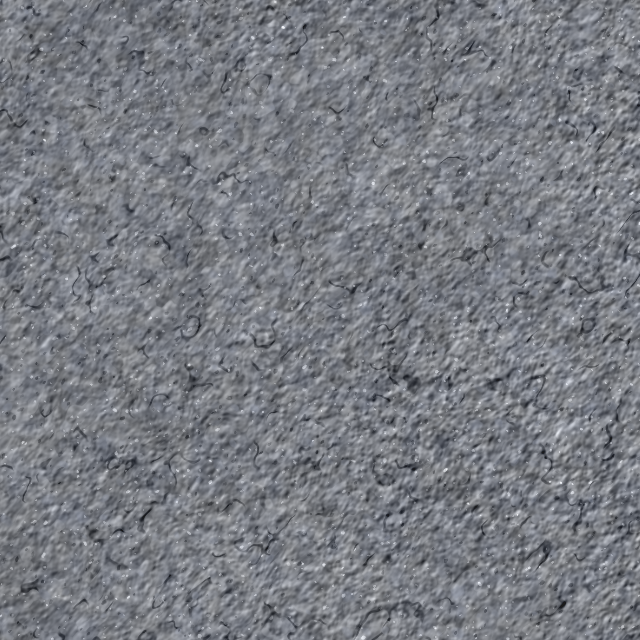
A WebGL 2 fragment shader for this texture:

```glsl
#version 300 es
precision highp float;
// Rough blue-grey stone: softly faceted grains under a fine slanted relief lit
// from the upper left, with broken dark cracks, flat chips, pale pebbles and
// bright mineral specks. Built from value noise, soft cells and jittered dots.

uniform vec2 u_resolution;
out vec4 fragColor;

// Integer hash: three random values per cell and seed
vec3 hash3(vec2 cell, int seed) {
  uvec3 v = uvec3(ivec3(ivec2(cell), seed)) * 1664525u + 1013904223u;
  v.x += v.y * v.z; v.y += v.z * v.x; v.z += v.x * v.y;
  v ^= v >> 16u;
  v.x += v.y * v.z; v.y += v.z * v.x; v.z += v.x * v.y;
  return vec3(v >> 8u) / 16777216.0;
}

float noise(vec2 p, int seed) {
  vec2 i = floor(p), f = fract(p);
  f = f * f * (3.0 - 2.0 * f);
  float low = mix(hash3(i, seed).x, hash3(i + vec2(1, 0), seed).x, f.x);
  float high = mix(hash3(i + vec2(0, 1), seed).x, hash3(i + 1.0, seed).x, f.x);
  return mix(low, high, f.y);
}

// Random tone per grain, blended narrowly at the grain borders
float grainTone(vec2 p, int seed) {
  vec2 cell = floor(p);
  float total = 0.0, weight = 0.0001;
  for (int y = -1; y <= 1; y++)
    for (int x = -1; x <= 1; x++) {
      vec2 c = cell + vec2(x, y);
      vec3 h = hash3(c, seed);
      vec2 d = p - c - h.xy;
      float w = exp(-14.0 * dot(d, d));
      total += w * h.z;
      weight += w;
    }
  return total / weight;
}

// Surface height; the coordinates run along and across the slant
float height(vec2 q) {
  return 0.45 * noise(q * 85.0, 1) + 0.37 * noise(q * 160.0, 2)
       + 0.18 * noise(q * 250.0, 3);
}

// Ragged dots, one per chosen cell; radii in cell units
float scatter(vec2 p, float share, float minRadius, float maxRadius, int seed) {
  vec2 cell = floor(p);
  vec3 place = hash3(cell, seed), kind = hash3(cell, seed + 50);
  vec2 d = fract(p) - mix(vec2(0.38), vec2(0.62), place.xy);
  d.x += d.y * (kind.y - 0.5);
  float radius = mix(minRadius, maxRadius, kind.z * kind.z);
  float ragged = 0.6 * (noise(p * 1.6 / maxRadius, seed + 9) - 0.5);
  float dist = length(d) / radius + ragged;
  return step(place.z, share) * (1.0 - smoothstep(0.6, 1.2, dist)) * (0.5 + 0.5 * kind.x);
}

void main() {
  vec2 p = gl_FragCoord.xy / u_resolution.y;

  // Slanted frame, gently bent so that the grain does not run straight
  vec2 bend = 0.008 * vec2(noise(p * 18.0, 20), noise(p * 18.0, 21));
  vec2 b = p + bend;
  vec2 q = vec2(0.72 * dot(b, vec2(0.64, 0.77)), dot(b, vec2(-0.77, 0.64)));

  // Relief, rougher towards the right and in broad patches
  float rough = 0.72 + 0.28 * p.x + 0.5 * (noise(p * 5.0, 22) - 0.5);
  vec2 toLight = vec2(0.0004, 0.0016);
  float relief = height(q - toLight) - height(q + toLight);

  // Flat chips calm the relief
  float chip = scatter(p * 34.0 + bend * 20.0, 0.3, 0.14, 0.36, 30);
  float tone = 0.485 + 0.66 * rough * relief * (1.0 - 0.55 * chip);
  tone += 0.13 * (grainTone(q * 95.0, 4) - 0.5) * (1.0 - 0.5 * chip);
  tone += 0.17 * (noise(q * 210.0, 5) - 0.5) * rough;
  tone += 0.10 * (noise(p * 48.0, 6) - 0.5);
  tone += 0.05 * (noise(p * 7.0, 7) - 0.5);
  tone += 0.035 * chip;

  // Broken cracks along the contours of a coarse noise
  float contour = abs(noise(q * 46.0, 8) + 0.25 * noise(q * 120.0, 9) - 0.62);
  float broken = smoothstep(0.56, 0.78, noise(p * 40.0, 10) + 0.12 * (rough - 0.85));
  tone -= 0.2 * broken * (1.0 - smoothstep(0.02, 0.09, contour)) * (1.0 - chip);

  // Small pits
  tone -= 0.17 * scatter(q * 75.0, 0.2, 0.12, 0.26, 31);

  // Pale pebbles and bright specks
  float pebble = scatter(p * 15.0 + 3.3, 0.1, 0.08, 0.2, 32);
  tone = mix(tone, 0.65 + 0.3 * relief, 0.75 * pebble);
  tone += 0.26 * scatter(p * 62.0 + bend * 60.0, 0.13, 0.09, 0.22, 33);
  tone += 0.22 * scatter(p * 97.0 + 0.7, 0.12, 0.12, 0.24, 34);

  // Cool grey with patches of bluer and more neutral mineral
  float cool = noise(p * 42.0, 11) - 0.5 + 0.5 * chip;
  vec3 colour = vec3(tone) + vec3(-0.004, 0.008, 0.034) + vec3(-0.01, 0.0, 0.026) * cool;
  fragColor = vec4(clamp(colour, 0.1, 0.95), 1.0);
}
```
